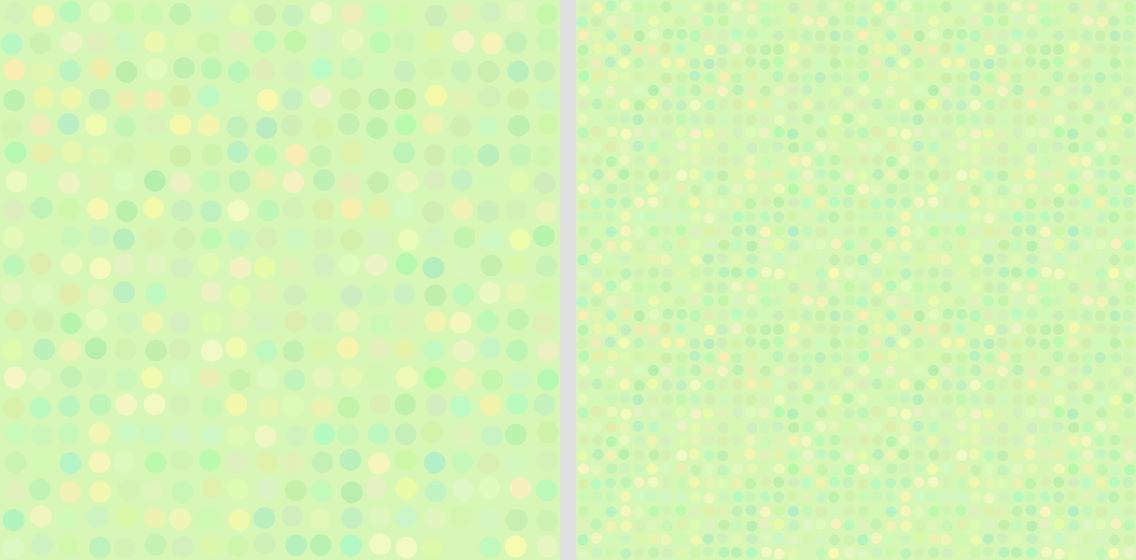
Left, the tile; right, the same tile 2 across and 2 down.
This pattern is drawn by a three.js fragment shader. Its source:

```glsl
// Pastel confetti grid: 20 by 20 soft dots on pale lime, one dot per cell.
// Each cell hashes its own small offset and a tint around the ground colour;
// dots stay inside their cells, so the whole-number grid tiles seamlessly.

varying vec2 vUv;

const float REPEATS = 20.0;
const float DOT_RADIUS = 0.387;   // in cell units
const float JITTER = 0.085;       // largest centre offset, in cell units
const vec3 GROUND = vec3(0.84, 0.967, 0.712);
const vec3 TINT_CENTRE = vec3(0.835, 0.958, 0.715);
const vec3 TINT_RANGE = vec3(0.155, 0.034, 0.07);

// Three independent random values from 0 to 1 for a cell and a seed.
vec3 hash3(vec2 cell, float seed) {
  vec3 p = fract(vec3(cell.xyx + seed) * vec3(0.1031, 0.1030, 0.0973));
  p += dot(p, p.yxz + 33.33);
  return fract((p.xxy + p.yzz) * p.zyx);
}

// Antialiased coverage of a disc.
float disc(vec2 p, float radius, float blur) {
  return 1.0 - smoothstep(-blur, blur, length(p) - radius);
}

// Ground colour shifted separately in each channel, by a varying strength.
vec3 dotColour(vec2 cell) {
  vec3 shift = 2.0 * hash3(cell, 17.0) - 1.0;
  float strength = mix(0.65, 1.0, hash3(cell, 71.0).x);
  return TINT_CENTRE + shift * TINT_RANGE * strength;
}

void main() {
  vec2 grid = vUv * REPEATS;
  vec2 cell = mod(floor(grid), REPEATS);
  vec2 offset = (2.0 * hash3(cell, 43.0).xy - 1.0) * JITTER;
  vec2 local = fract(grid) - 0.5 - offset;

  // Edge width follows the continuous grid coordinate, not its fraction.
  float blur = 0.7 * max(fwidth(grid.x), fwidth(grid.y));
  float coverage = disc(local, DOT_RADIUS, blur);

  gl_FragColor = vec4(mix(GROUND, dotColour(cell), coverage), 1.0);
}
```
